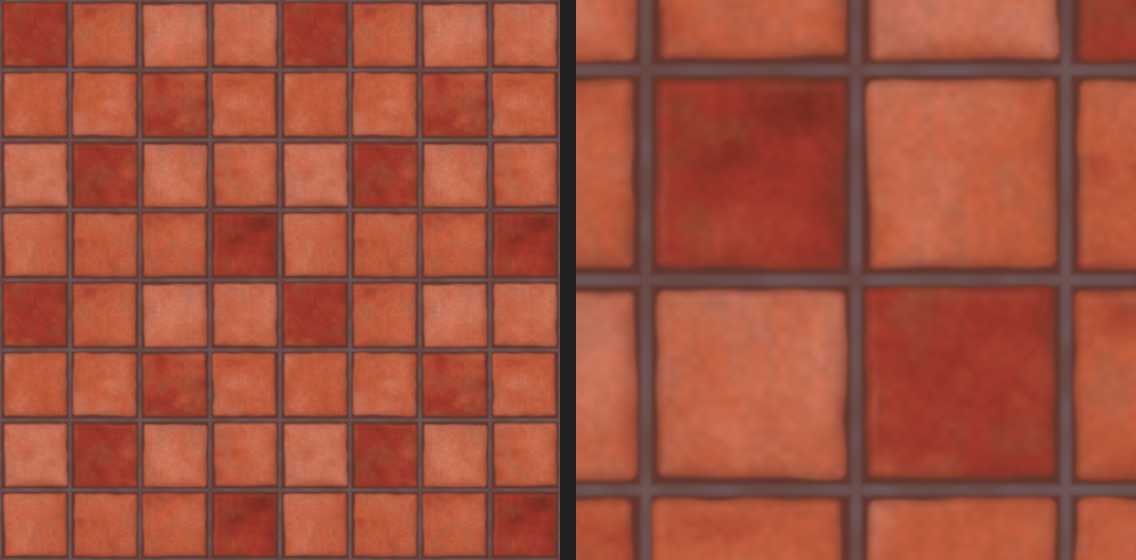
Left, the full canvas; right, a detail of the centre.
This texture is drawn by a Shadertoy shader. Its source:

```glsl
float hash(vec2 p) {
    vec3 q = fract(p.xyx * 0.1031);
    q += dot(q, q.yzx + 33.33);
    return fract((q.x + q.y) * q.z);
}

// Value noise that wraps after a whole number of lattice steps
float noise(vec2 p, float period) {
    vec2 i = floor(p), f = fract(p);
    f = f * f * (3.0 - 2.0 * f);
    vec2 a = mod(i, period), b = mod(i + 1.0, period);
    return mix(mix(hash(a), hash(vec2(b.x, a.y)), f.x),
               mix(hash(vec2(a.x, b.y)), hash(b), f.x), f.y);
}

float clouds(vec2 p) {
    float sum = 0.0, weight = 0.5;
    for (int i = 0; i < 4; i++) {
        sum += weight * noise(p, 256.0);
        p = p * 2.0 + 7.3;
        weight *= 0.5;
    }
    return sum / 0.9375;
}

// Signed distance to a rounded square
float roundedSquare(vec2 p, float halfSize, float radius) {
    vec2 q = abs(p) - halfSize + radius;
    return length(max(q, 0.0)) + min(max(q.x, q.y), 0.0) - radius;
}

// Firing depth of each tile in the block of four by four, bottom row first
const float firing[16] = float[16](
    0.30, 0.38, 0.46, 1.00,
    0.10, 0.84, 0.20, 0.38,
    0.40, 0.30, 0.74, 0.36,
    0.82, 0.42, 0.14, 0.20);

vec3 clayColor(vec2 f, vec2 cell) {
    float tone = firing[int(cell.x) + 4 * int(cell.y)];
    vec2 seed = cell * 23.0 + 5.0;
    float mottle = clouds(f * vec2(3.0, 3.6) + seed) - 0.5;
    float streak = noise(f * vec2(22.0, 5.0) + seed, 256.0) - 0.5;
    float grain = noise(f * 26.0 + seed, 256.0) - 0.5;

    // A slanted gradient makes each tile redder on one side
    float angle = 6.2832 * hash(cell + 3.7);
    float slope = dot(f - 0.5, vec2(cos(angle), sin(angle)));
    float depth = tone + 0.75 * mottle + 0.22 * slope + 0.10 * streak;

    vec3 color = mix(vec3(0.79, 0.46, 0.36), vec3(0.75, 0.36, 0.24), smoothstep(-0.05, 0.45, depth));
    color = mix(color, vec3(0.61, 0.21, 0.16), smoothstep(0.40, 0.95, depth));
    color = mix(color, vec3(0.47, 0.17, 0.13), smoothstep(0.90, 1.40, depth));

    // Chalky bloom on pale tiles and brown smudges on dark ones
    float patches = clouds(f * 4.0 + seed + 41.0);
    color = mix(color, vec3(0.75, 0.47, 0.40), 0.55 * smoothstep(0.50, 0.78, patches) * (1.0 - tone));
    color = mix(color, vec3(0.52, 0.29, 0.18), 0.45 * smoothstep(0.48, 0.75, patches) * tone);
    return color * (1.0 + 0.07 * grain + 0.07 * streak);
}

void mainImage(out vec4 fragColor, in vec2 fragCoord) {
    vec2 p = fragCoord / iResolution.xy * 8.0;
    vec2 cell = mod(floor(p), 4.0);
    vec2 f = fract(p);

    // Hand cut outline: shifted, slightly turned and wavy
    vec2 jitter = vec2(hash(cell + 11.0), hash(cell + 29.0)) - 0.5;
    vec2 c = f - 0.5 - 0.022 * jitter;
    c += 0.035 * (hash(cell + 47.0) - 0.5) * vec2(-c.y, c.x);
    float wave = noise(f * 6.0 + cell * 13.0, 256.0) - 0.5;
    float d = roundedSquare(c, 0.452, 0.045) + 0.022 * wave;

    // Grey joint with brown dirt
    float dirt = noise(p * 8.0, 32.0);
    vec2 toJoint = min(f, 1.0 - f);
    float core = 1.0 - smoothstep(0.008, 0.045, min(toJoint.x, toJoint.y));
    vec3 joint = mix(vec3(0.38, 0.21, 0.18), vec3(0.43, 0.34, 0.34), core * (0.55 + 0.45 * dirt));

    // Worn rim, deeper along the right and lower edges
    vec3 clay = clayColor(f, cell);
    float rim = exp(min(d, 0.0) * 26.0);
    float side = smoothstep(-0.3, 0.5, max(c.x, -c.y));
    float wear = noise(f * 5.0 + cell * 19.0 + 60.0, 256.0);
    clay = mix(clay, vec3(0.44, 0.21, 0.16), rim * (0.25 + 0.30 * side + 0.35 * wear));

    // Pale lip just inside the upper left edge
    float lip = smoothstep(0.035, 0.0, abs(d + 0.045)) * smoothstep(0.25, 0.45, max(-c.x, c.y));
    clay += 0.05 * lip * wear;

    float soft = 0.014 + 4.0 / iResolution.y;
    vec3 color = mix(clay, joint, smoothstep(-soft, soft, d));
    fragColor = vec4(color, 1.0);
}
```
